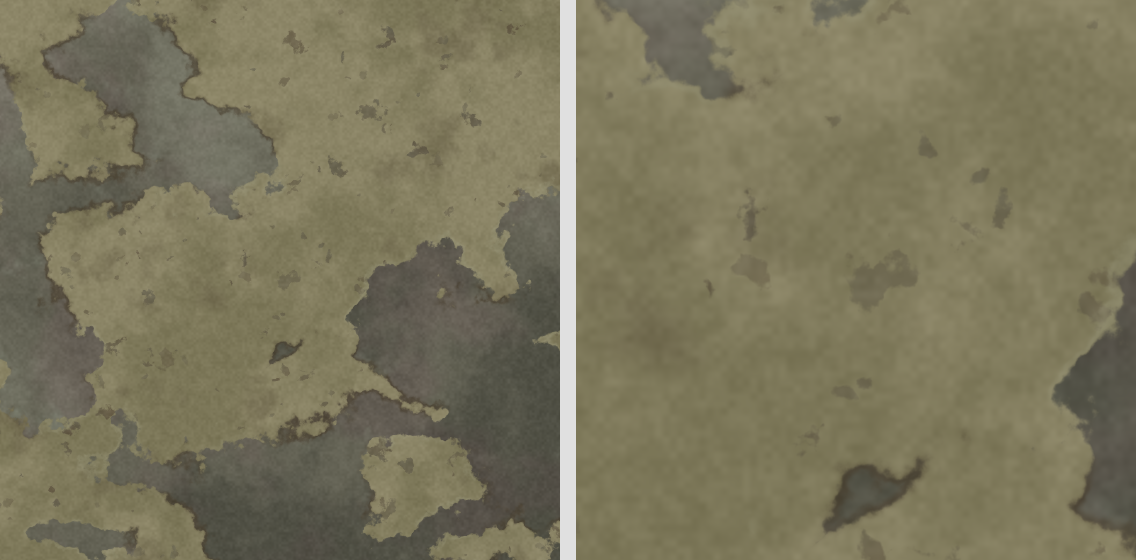
Left: the whole. Right: its middle third, enlarged.
This texture is drawn by a three.js fragment shader. Its source:

```glsl
varying vec2 vUv;

float hash(vec2 p) {
  vec3 q = fract(vec3(p.xyx) * 0.1031);
  q += dot(q, q.yzx + 33.33);
  return fract((q.x + q.y) * q.z);
}

float noise(vec2 p) {
  vec2 i = floor(p), f = fract(p);
  f = f * f * (3.0 - 2.0 * f);
  return mix(mix(hash(i), hash(i + vec2(1.0, 0.0)), f.x),
             mix(hash(i + vec2(0.0, 1.0)), hash(i + vec2(1.0, 1.0)), f.x), f.y);
}

// Fractal noise centred on zero
float fbm(vec2 p) {
  float sum = 0.0, amp = 0.5;
  for (int i = 0; i < 5; i++) {
    sum += amp * (noise(p) - 0.5);
    p = mat2(1.6, 1.2, -1.2, 1.6) * p + 17.3;
    amp *= 0.55;
  }
  return sum;
}

float capsule(vec2 p, vec2 a, vec2 b, float r) {
  vec2 ab = b - a;
  return length(p - a - ab * clamp(dot(p - a, ab) / dot(ab, ab), 0.0, 1.0)) - r;
}

// Distance to the bare stone: negative where the paint has peeled
float bareStone(vec2 p) {
  vec2 q = p + 0.13 * vec2(fbm(p * 6.0 + 3.0), fbm(p * 6.0 + 41.0));
  float d = capsule(q, vec2(0.21, 0.91), vec2(0.38, 0.72), 0.085);
  d = min(d, capsule(q, vec2(0.01, 0.84), vec2(0.02, 0.66), 0.05));
  d = min(d, capsule(q, vec2(0.03, 0.63), vec2(0.37, 0.69), 0.045));
  d = min(d, capsule(q, vec2(0.01, 0.52), vec2(0.07, 0.35), 0.085));
  d = min(d, capsule(q, vec2(0.75, 0.40), vec2(1.0, 0.20), 0.13));
  d = min(d, capsule(q, vec2(0.50, 0.11), vec2(1.0, 0.13), 0.14));
  d = min(d, capsule(q, vec2(1.02, 0.62), vec2(0.94, 0.45), 0.07));
  d = min(d, capsule(q, vec2(0.23, 0.19), vec2(0.37, 0.12), 0.045));
  d = min(d, capsule(q, vec2(0.47, 0.36), vec2(0.54, 0.40), 0.018));
  d = min(d, capsule(q, vec2(0.11, 0.04), vec2(0.22, 0.03), 0.045));
  // Paint islands left on the stone
  d = max(d, -capsule(q, vec2(0.72, 0.12), vec2(0.79, 0.17), 0.06));
  d = max(d, -capsule(q, vec2(0.80, 0.03), vec2(0.92, 0.04), 0.045));
  d = max(d, -capsule(q, vec2(0.85, 0.51), vec2(0.92, 0.49), 0.035));
  return d + 0.10 * fbm(p * 18.0) + 0.025 * fbm(p * 60.0);
}

// Small chips, clustered, one per grid cell at most
float chips(vec2 p, float cells, float density) {
  vec2 g = p * cells + 0.9 * vec2(fbm(p * 45.0), fbm(p * 45.0 + 9.0));
  float cover = 0.0;
  for (int y = -1; y <= 1; y++) {
    for (int x = -1; x <= 1; x++) {
      vec2 id = floor(g) + vec2(float(x), float(y));
      float present = step(hash(id + 5.0), density * (0.3 + 1.4 * noise(id * 0.35)));
      vec2 d = g - id - vec2(hash(id + 21.0), hash(id + 57.0));
      d.x += 0.5 * d.y * (hash(id + 83.0) - 0.7);
      float r = mix(0.08, 0.27, pow(hash(id + 71.0), 2.0));
      float strength = mix(0.4, 1.0, hash(id + 33.0));
      cover = max(cover, present * strength * (1.0 - smoothstep(r - 0.06, r + 0.06, length(d))));
    }
  }
  return cover;
}

void main() {
  vec2 p = vUv;
  float d = bareStone(p);
  float stone = 1.0 - smoothstep(-0.004, 0.004, d);

  // Ochre paint with soft stains
  float stain = fbm(p * 4.0 + 70.0) + 0.5 * fbm(p * 19.0 + 8.0);
  vec3 paint = mix(vec3(0.55, 0.525, 0.405), vec3(0.485, 0.465, 0.345),
                   smoothstep(-0.16, 0.18, stain + 0.08 * (p.x - 0.5)));
  paint = mix(paint, vec3(0.42, 0.39, 0.29), 0.6 * smoothstep(0.1, 0.36, fbm(p * 13.0 + 30.0)));

  // Grey stone, darker towards the lower right
  float shade = 0.55 + 0.6 * (p.y - 0.45) - 0.15 * (p.x - 0.5)
              + 1.1 * fbm(p * 5.0 + 11.0) + 0.3 * fbm(p * 28.0);
  vec3 grey = mix(vec3(0.31, 0.31, 0.265), vec3(0.395, 0.39, 0.335), smoothstep(0.2, 0.65, shade));
  grey = mix(grey, vec3(0.46, 0.46, 0.40), smoothstep(0.65, 1.0, shade));
  grey += vec3(0.014, -0.006, 0.008) * smoothstep(-0.1, 0.2, fbm(p * 7.0 + 90.0));

  // Chips showing dark brown and grey through the paint
  float chip = max(chips(p, 17.0, 0.22), 0.8 * chips(p + 3.0, 32.0, 0.14));
  vec3 chipColor = mix(vec3(0.34, 0.29, 0.22), vec3(0.38, 0.37, 0.31), noise(p * 40.0));
  paint = mix(paint, chipColor, 0.85 * chip);

  // Broken rims: brown shadow inside, pale lip outside
  float rim = fbm(p * 9.0 + 52.0);
  float shadow = exp(-pow((d + 0.004) / 0.008, 2.0)) * smoothstep(-0.03, 0.15, rim);
  float lip = exp(-pow((d - 0.006) / 0.006, 2.0)) * smoothstep(0.0, 0.15, -rim);
  vec3 color = mix(paint, grey, stone);
  color = mix(color, vec3(0.29, 0.25, 0.185), 0.65 * shadow);
  color = mix(color, vec3(0.58, 0.57, 0.46), 0.45 * lip);

  // Pale bloom on the stone and fine grain
  float bloom = smoothstep(0.17, 0.36, fbm(p * 11.0 + 130.0)) * stone;
  color = mix(color, vec3(0.50, 0.52, 0.46), 0.5 * bloom);
  color += 0.035 * (noise(p * 230.0) - 0.5) + 0.03 * (noise(p * 110.0 + 7.0) - 0.5);
  gl_FragColor = vec4(color, 1.0);
}
```
